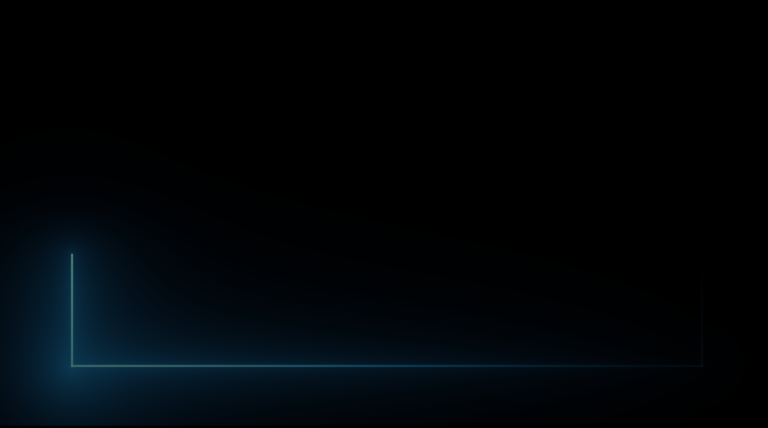
This background is drawn by a Shadertoy shader. Its source:

```glsl
// A dim neon bracket on black: a bright left post, a base line that fades
// to the right and a faint right post. Each bar is a segment distance that
// feeds a thin core and a wide exponential glow; the glows are screened.

#define LEFT_X 0.0938      // post positions, share of the width
#define RIGHT_X 0.914
#define BASE_Y 0.145       // heights, share of the height
#define POST_TOP 0.405
#define CORE_WIDTH 0.0025
#define GLOW_REACH 0.118
#define GLOW_COLOR vec3(0.048, 0.24, 0.345)
#define HOT_COLOR vec3(0.32, 0.53, 0.51)
#define COOL_COLOR vec3(0.05, 0.29, 0.40)
#define FAINT_COLOR vec3(0.010, 0.035, 0.055)

float segmentDistance(vec2 p, vec2 a, vec2 b) {
    vec2 pa = p - a, ba = b - a;
    return length(pa - ba * clamp(dot(pa, ba) / dot(ba, ba), 0.0, 1.0));
}

// Soft thin line, never much narrower than a pixel
float core(float d) {
    float width = max(CORE_WIDTH, 0.6 / iResolution.y);
    return exp(-d * d / (width * width));
}

void mainImage(out vec4 fragColor, in vec2 fragCoord) {
    vec2 p = fragCoord / iResolution.y;
    float aspect = iResolution.x / iResolution.y;
    vec2 corner = vec2(LEFT_X * aspect, BASE_Y);
    vec2 rightCorner = vec2(RIGHT_X * aspect, BASE_Y);

    float postD = segmentDistance(p, corner, vec2(corner.x, POST_TOP));
    float baseD = segmentDistance(p, corner, rightCorner);
    float rightD = segmentDistance(p, rightCorner, vec2(rightCorner.x, 0.44));
    float along = clamp((p.x - corner.x) / (rightCorner.x - corner.x), 0.0, 1.0);
    float rise = clamp((p.y - BASE_Y) / (POST_TOP - BASE_Y), 0.0, 1.0);

    // Wide glow, fading above the post and towards the right
    float postGlow = 0.66 * exp(-postD / GLOW_REACH)
                   + 0.14 * exp(-postD / 0.018);
    postGlow *= 1.0 - 0.85 * smoothstep(0.30, 0.62, p.y);
    float baseGlow = 0.62 * exp(-baseD / mix(GLOW_REACH, 0.085, along))
                   + 0.14 * exp(-baseD / 0.014);
    baseGlow *= 1.0 - 0.93 * pow(along, 1.1);
    float glow = postGlow + baseGlow - postGlow * baseGlow;
    vec3 color = GLOW_COLOR * pow(vec3(glow), vec3(1.25, 1.12, 1.0));

    // Line cores
    vec3 baseColor = mix(HOT_COLOR * 0.8, COOL_COLOR, smoothstep(0.0, 0.6, along));
    baseColor *= 1.0 - 0.82 * smoothstep(0.35, 1.0, along);
    color = mix(color, max(color, HOT_COLOR * mix(0.8, 1.0, rise)), core(postD));
    color = mix(color, max(color, baseColor), core(baseD));
    color += FAINT_COLOR * core(rightD) * (1.0 - smoothstep(BASE_Y, 0.44, p.y));

    // Dark rim along the bottom edge
    color *= smoothstep(0.002, 0.008, p.y);
    fragColor = vec4(color, 1.0);
}
```
